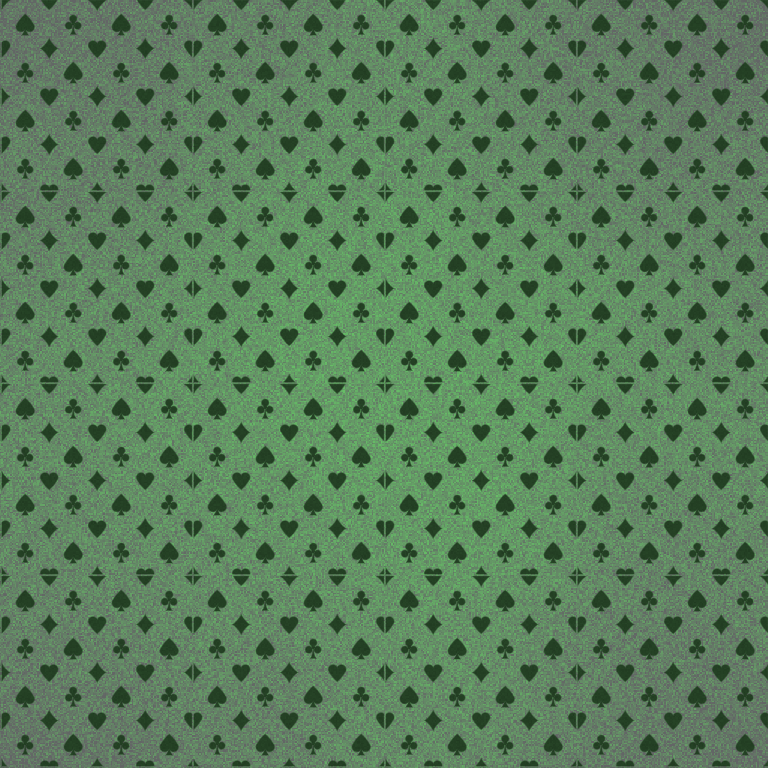
Reproduce this pattern procedurally as a three.js fragment shader.

```glsl
// Card-suit wallpaper: a diagonal lattice of spades, clubs, hearts and diamonds,
// 8 x 8 repeats, on speckled green felt with a soft central glow.
// Suits are distance functions; hairline gaps cut them every second repeat.
varying vec2 vUv;

const float TAU = 6.2831853;

float hash(vec2 p) {
  vec3 q = fract(vec3(p.xyx) * vec3(0.1031, 0.1030, 0.0973));
  q += dot(q, q.yzx + 33.33);
  return fract((q.x + q.y) * q.z);
}

// Value noise that wraps after n cells.
float wrapNoise(vec2 uv, float n) {
  vec2 cell = floor(uv * n);
  vec2 f = fract(uv * n);
  f = f * f * (3.0 - 2.0 * f);
  float a = hash(mod(cell, n));
  float b = hash(mod(cell + vec2(1.0, 0.0), n));
  float c = hash(mod(cell + vec2(0.0, 1.0), n));
  float d = hash(mod(cell + 1.0, n));
  return mix(mix(a, b, f.x), mix(c, d, f.x), f.y);
}

// Two round lobes drawn down to a point, with slightly bulging sides.
float heart(vec2 p, vec2 lobe, float radius, float tipY) {
  p.x = abs(p.x);
  vec2 tip = vec2(0.0, tipY);
  float reach = length(lobe - tip);
  vec2 u = (lobe - tip) / reach;
  float s = radius / reach;
  float c = sqrt(1.0 - s * s);
  vec2 side = vec2(c * u.x + s * u.y, c * u.y - s * u.x);
  float along = dot(p - tip, side);
  float bulge = 0.35 * along * (reach * c - along);
  float flank = dot(p - tip, vec2(side.y, -side.x)) - bulge;
  float body = max(max(flank, dot(p - lobe, side)), p.y - lobe.y - 0.07);
  return min(body, length(p - lobe) - radius);
}

float diamond(vec2 p) {
  return 1.232 - length(abs(p) - vec2(1.10, 0.985));
}

// Foot that flares towards its base.
float stem(vec2 p, float baseY, float baseWidth) {
  float t = clamp(p.y / baseY, 0.0, 1.0);
  float width = mix(0.025, baseWidth, t * t * t);
  return max(max(abs(p.x) - width, p.y), baseY - p.y);
}

float spade(vec2 p) {
  float leaf = heart(vec2(p.x, -p.y), vec2(0.18, 0.10), 0.21, -0.44);
  return min(leaf, stem(p, -0.45, 0.15));
}

float club(vec2 p) {
  float top = length(p - vec2(0.0, 0.24)) - 0.16;
  float sides = length(vec2(abs(p.x) - 0.18, p.y + 0.05)) - 0.155;
  float middle = length(p - vec2(0.0, 0.05)) - 0.09;
  return min(min(top, sides), min(middle, stem(p, -0.42, 0.13)));
}

// Nearest suit on the diagonal lattice; four units make one repeat.
float suits(vec2 p) {
  vec2 diagonal = floor(0.5 * vec2(p.x + p.y, p.x - p.y) + 0.5);
  vec2 site = vec2(diagonal.x + diagonal.y, diagonal.x - diagonal.y);
  vec2 q = p - site;
  bool first = mod(diagonal.x, 2.0) < 0.5;
  if (mod(site.y, 2.0) < 0.5) {
    return first ? diamond(q) : heart(q, vec2(0.175, 0.13), 0.20, -0.39);
  }
  return first ? spade(q) : club(q);
}

// Speckled felt, greener towards the middle.
vec3 felt(vec2 uv, float grain) {
  vec2 swell = cos(TAU * (uv - vec2(0.53, 0.48)));
  float glow = 0.25 * (2.0 + swell.x + swell.y);
  float patches = 0.6 * wrapNoise(uv, 5.0) + 0.4 * wrapNoise(uv, 11.0) - 0.5;
  float density = mix(0.18, 0.54, glow) + 0.12 * patches;
  float amount = clamp(density + 0.72 * (grain - 0.5), 0.0, 1.0);
  return mix(vec3(0.39, 0.40, 0.40), vec3(0.40, 0.80, 0.40), amount);
}

void main() {
  vec2 p = vUv * 32.0;
  vec2 speck = mod(floor(vUv * 512.0), 512.0);
  float grain = 0.5 * (hash(speck) + hash(speck + 719.0));

  // Hairline gaps along the borders of each two-by-two block.
  vec2 toGap = abs(mod(p - 0.031 + 4.0, 8.0) - 4.0);
  float gap = 1.0 - smoothstep(0.02, 0.06, min(toGap.x, toGap.y));

  float shape = suits(p - vec2(0.05, -0.02));
  float ink = (1.0 - smoothstep(-0.04, 0.04, shape)) * (1.0 - 0.8 * gap);
  vec3 inkColor = vec3(0.14, 0.25, 0.14) * (0.92 + 0.16 * grain);

  gl_FragColor = vec4(mix(felt(vUv, grain), inkColor, ink), 1.0);
}
```
